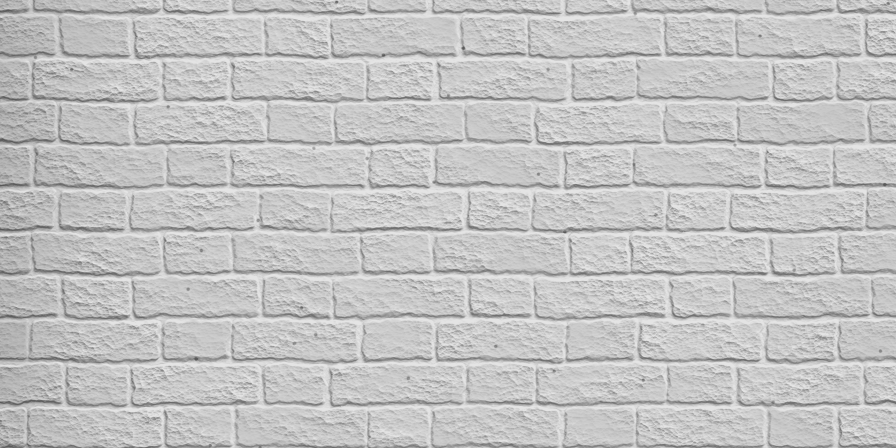
Reproduce this texture procedurally as a WebGL 2 fragment shader.

```glsl
#version 300 es
precision highp float;
// White painted brick wall in Flemish bond: each course alternates long and short bricks.
// A height field of soft, chipped bricks and cellular plaster is lit from the upper
// right, with a short cast shadow in the joints and a darker left side.
uniform vec2 u_resolution;
out vec4 fragColor;

// Layout, in canvas heights
const float COURSE = 0.0971;       // height of one course
const float TOP_JOINT = 0.9695;    // highest full bed joint
const float PERIOD = 0.450;        // one long plus one short brick
const float LONG_SHARE = 0.662;
const float EVEN_START = 0.289;
const float ODD_START = 0.067;
const float BED_GAP = 0.0064;      // half width of a bed joint
const float CORNER = 0.008;
const float JOINT_JITTER = 0.04;   // in periods

// Surface and light
const float BRICK_HEIGHT = 0.0095;
const float CHIPPING = 0.008;
const float PLASTER_SCALE = 37.0;
const float RELIEF_GAIN = 0.112;
const float SLOPE_STEP = 0.002;
const vec2 LIGHT = vec2(0.45, 0.89);
const float SHADOW_REACH = 0.008;
const float SHADOW_DEPTH = 0.17;
const vec3 PAINT = vec3(0.802);
const vec3 MORTAR = vec3(0.855);

float hash(vec2 p) {
  vec3 q = fract(vec3(p.xyx) * 0.1031);
  q += dot(q, q.yzx + 33.33);
  return fract((q.x + q.y) * q.z);
}

// Cellular noise: distance to the nearest point, and that point's random id
vec2 cellular(vec2 p) {
  vec2 base = floor(p), nearest = vec2(9.0, 0.0);
  for (int j = -1; j <= 1; j++)
    for (int i = -1; i <= 1; i++) {
      vec2 cell = base + vec2(i, j);
      vec2 point = cell + vec2(hash(cell), hash(cell + 57.3));
      float d = length(p - point);
      if (d < nearest.x) nearest = vec2(d, hash(cell + 19.7));
    }
  return nearest;
}

// Layered sines bend straight lines into hand-laid ones
vec2 wobble(vec2 p) {
  float freq = 13.0, amp = 0.0019;
  for (int i = 0; i < 5; i++) {
    p += amp * sin(p.yx * freq + vec2(1.3, 4.1) * float(i + 1));
    freq *= 1.9;
    amp *= 0.62;
  }
  return p;
}

// Position of upright joint n in a course, in periods
float uprightJoint(float n, float row) {
  return floor(n * 0.5) + LONG_SHARE * mod(n, 2.0)
       + JOINT_JITTER * (hash(vec2(n, row) + 40.0) - 0.5);
}

float halfGap(float n, float row) {
  return mix(0.0035, 0.0075, hash(vec2(n, row) + 71.0));
}

// Signed distance to the brick under p (x) and its random id (y)
vec2 brick(vec2 p) {
  float v = (TOP_JOINT - p.y) / COURSE;
  float row = floor(v);
  float u = (p.x - mix(EVEN_START, ODD_START, mod(row, 2.0))) / PERIOD;
  float n = 2.0 * floor(u) + step(LONG_SHARE, fract(u));
  if (u < uprightJoint(n, row)) n -= 1.0;
  else if (u >= uprightJoint(n + 1.0, row)) n += 1.0;
  float left = uprightJoint(n, row) * PERIOD + halfGap(n, row);
  float right = uprightJoint(n + 1.0, row) * PERIOD - halfGap(n + 1.0, row);
  float id = hash(vec2(n, row) + 11.0);
  vec2 center = vec2((left + right) * 0.5, COURSE * 0.5 + 0.003 * (id - 0.5));
  vec2 halfSize = vec2((right - left) * 0.5, COURSE * 0.5 - BED_GAP);
  vec2 q = abs(vec2(u * PERIOD, (v - row) * COURSE) - center) - halfSize + CORNER;
  return vec2(length(max(q, 0.0)) + min(max(q.x, q.y), 0.0) - CORNER, id);
}

// Height (x), brick coverage (y) and brick id (z)
vec3 relief(vec2 p) {
  vec2 w = wobble(p);
  vec2 b = brick(w);
  float freq = PLASTER_SCALE, plaster = 0.0, chip = 0.0;
  for (int i = 0; i < 3; i++) {
    float d = cellular(w * freq * vec2(0.75, 1.15) + float(i) * 31.7).x;
    plaster += d * d / freq * (0.62 + 0.2 * float(i));
    chip += (d - 0.5) * exp2(-float(i));
    freq *= 2.1;
  }
  float face = smoothstep(0.004, -0.0045, b.x + CHIPPING * chip);
  // Smooth and crumbling areas of the paint
  float patches = sin(w.x * 23.0 + 3.0 * sin(w.y * 19.0)) * sin(w.y * 31.0 + w.x * 7.0);
  float rough = mix(0.32, 0.55 + 0.3 * b.y + 0.4 * patches, face);
  return vec3(BRICK_HEIGHT * face + rough * plaster, face, b.y);
}

vec3 wall(vec2 p) {
  vec3 here = relief(p);
  vec2 slope = vec2(relief(p + vec2(SLOPE_STEP, 0)).x, relief(p + vec2(0, SLOPE_STEP)).x) - here.x;
  float lit = -RELIEF_GAIN * dot(slope / SLOPE_STEP, LIGHT);
  lit = lit > 0.0 ? 0.5 * lit : max(lit, -0.27);
  float shadow = relief(p + LIGHT * SHADOW_REACH).y * (1.0 - here.y);
  vec3 color = mix(MORTAR, PAINT + 0.025 * (here.z - 0.5), here.y);
  color += lit - SHADOW_DEPTH * shadow;
  // Sparse pits
  vec2 pit = cellular(p * 15.0 + 5.0);
  color -= 0.25 * step(0.93, pit.y) * smoothstep(0.08, 0.03, pit.x);
  // Uneven daylight
  color -= 0.11 * exp(-p.x * 5.0) + 0.015 * smoothstep(1.5, 2.0, p.x);
  return clamp(color, 0.35, 0.895);
}

void main() {
  vec3 sum = vec3(0.0);
  for (int i = 0; i < 4; i++) {
    vec2 offset = vec2(i % 2, i / 2) * 0.5 - 0.25;
    sum += wall((gl_FragCoord.xy + offset) / u_resolution.y);
  }
  fragColor = vec4(sum * 0.25, 1.0);
}
```
